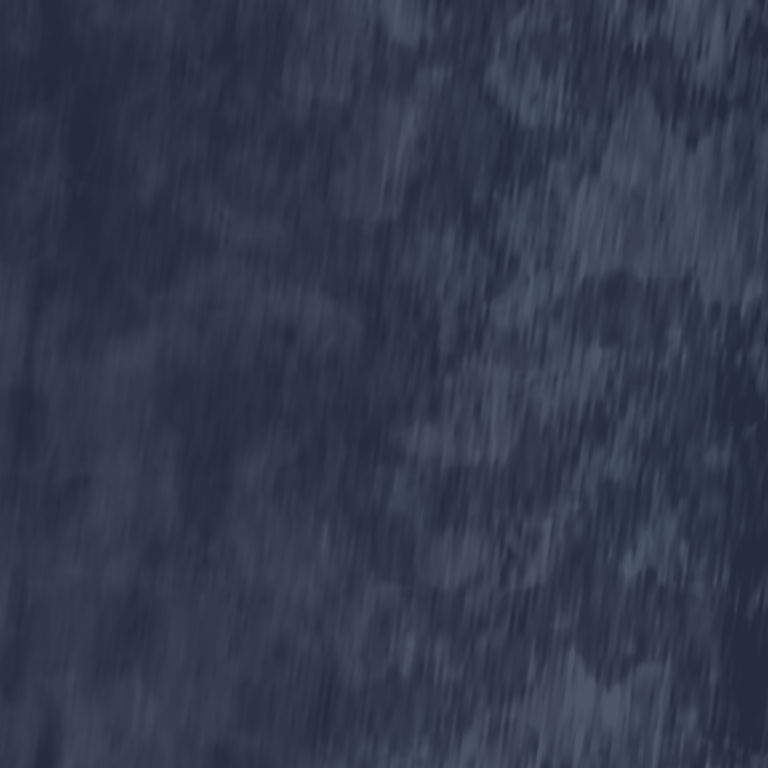
Write a WebGL 1 fragment shader that draws this texture.

```glsl
precision highp float;
// Dark blue-grey brushed surface: mottled cloudy patches crossed by fine,
// slightly leaning streaks. Warped fractal noise makes the patches, stretched
// noise the brushing; the right side is crisper, the left side softer.

uniform vec2 u_resolution;

const vec3 DARK_SLATE = vec3(0.157, 0.183, 0.250);
const vec3 PALE_SLATE = vec3(0.272, 0.304, 0.371);
const vec3 TEAL_SHIFT = vec3(-0.013, 0.007, 0.002);
const float LEAN = 0.13;                      // sideways drift of streaks per unit height
const float PATCH_SCALE = 11.5;
const float PATCH_WARP = 0.035;
const vec2 FINE_GRAIN = vec2(190.0, 32.0);    // streak cells across and along
const vec2 LONG_GRAIN = vec2(120.0, 13.0);
const vec2 SOFT_GRAIN = vec2(34.0, 5.0);
const float BASE_LEVEL = 0.20;
const float PATCH_STRENGTH = 0.50;
const float FLECK_STRENGTH = 0.40;
const float FINE_STRENGTH = 0.66;
const float SCRATCH_STRENGTH = 0.50;

float hash(vec2 cell) {
  vec3 q = fract(vec3(cell.xyx) * 0.1031);
  q += dot(q, q.yzx + 33.33);
  return fract((q.x + q.y) * q.z);
}

float noise(vec2 p) {
  vec2 cell = floor(p);
  vec2 f = fract(p);
  f = f * f * (3.0 - 2.0 * f);
  float low = mix(hash(cell), hash(cell + vec2(1.0, 0.0)), f.x);
  float high = mix(hash(cell + vec2(0.0, 1.0)), hash(cell + vec2(1.0, 1.0)), f.x);
  return mix(low, high, f.y);
}

float fbm(vec2 p) {
  float sum = 0.0;
  float weight = 0.5;
  for (int i = 0; i < 4; i++) {
    sum += weight * noise(p);
    p = mat2(1.6, 1.2, -1.2, 1.6) * p + 17.3;
    weight *= 0.55;
  }
  return sum / 1.0094;
}

void main() {
  vec2 p = gl_FragCoord.xy / u_resolution;
  vec2 along = vec2(p.x - LEAN * p.y, p.y) + 3.0;

  // Regions: crisp worn right side, soft left edge, shaded far right
  float worn = smoothstep(0.20, 0.75, p.x + 0.20 * (noise(p * 4.0 + 51.0) - 0.5));
  float leftEdge = 1.0 - smoothstep(0.03, 0.24, p.x);
  float rightShade = smoothstep(0.90, 1.0, p.x + 0.10 * (noise(p * 7.0 + 9.0) - 0.5));

  // Brushing at three lengths
  float fine = 0.65 * noise(along * FINE_GRAIN) + 0.35 * noise(along * FINE_GRAIN * 0.53 + 40.0);
  float scratch = smoothstep(0.55, 0.95, noise(along * LONG_GRAIN + 70.0));
  float soft = noise(along * SOFT_GRAIN + 23.0);

  // Patches and smaller flecks, with edges frayed by the brushing
  vec2 warp = vec2(noise(p * 19.0 + 5.0), noise(p * 19.0 + 31.0)) - 0.5;
  vec2 stretched = vec2(along.x, along.y * 0.85);
  float fray = mix(0.06, 0.24, worn) * (fine - 0.5);
  float cloud = fbm((stretched + PATCH_WARP * warp) * PATCH_SCALE + 12.0) + fray;
  float softness = mix(0.21, 0.12, worn);
  float mottle = smoothstep(0.51 - softness, 0.51 + softness, cloud) - 0.5;
  float fleck = fbm((stretched + 0.5 * PATCH_WARP * warp) * vec2(36.0, 24.0) + 57.0) + fray - 0.5;
  float broad = fbm(p * 3.0 + 81.0) - 0.5;

  float level = BASE_LEVEL + 0.40 * broad;
  level += PATCH_STRENGTH * mix(0.72, 1.0, worn) * mottle;
  level += FLECK_STRENGTH * mix(0.8, 1.3, worn) * fleck;
  level += FINE_STRENGTH * mix(0.32, 1.0, worn) * (fine - 0.5);
  level += SCRATCH_STRENGTH * mix(0.25, 0.8, worn) * (0.6 + mottle) * scratch;
  level += mix(0.18, 0.70, leftEdge) * (soft - 0.45);
  level += 0.20 * worn - 0.08 * smoothstep(0.35, 1.0, p.y) * (1.0 - worn);
  level += 0.12 * (1.0 - p.y) - 0.30 * rightShade;

  // Teal toward the worn side, violet elsewhere
  float hue = 0.75 * worn - 0.35 + 0.8 * (noise(p * 6.0 + 63.0) - 0.5);
  vec3 color = mix(DARK_SLATE, PALE_SLATE, clamp(level, -0.10, 1.25));
  color += TEAL_SHIFT * hue * (0.5 + 0.5 * clamp(level, 0.0, 1.0));
  gl_FragColor = vec4(color, 1.0);
}
```
